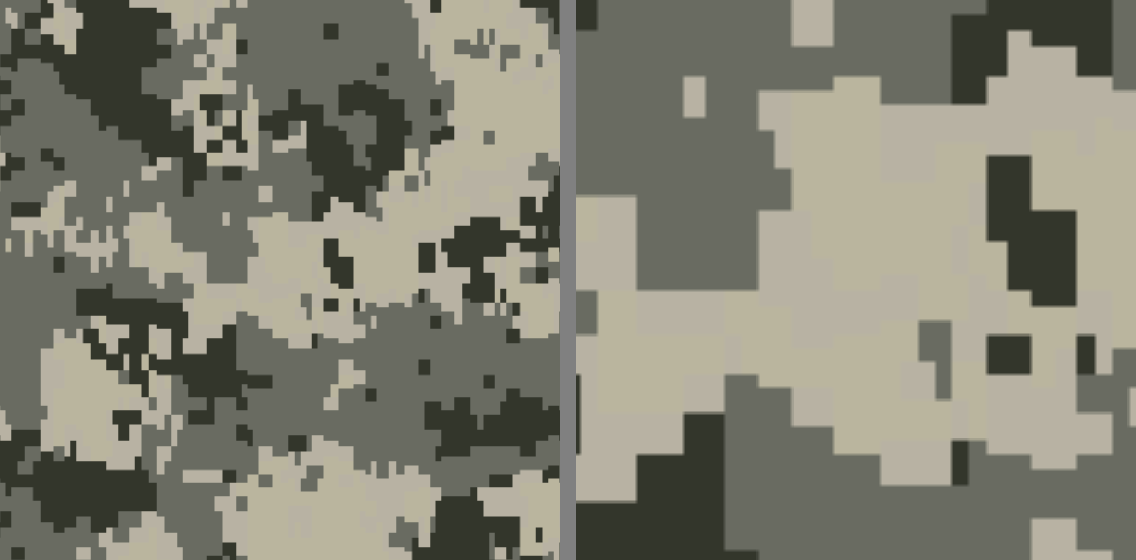
Left: the whole. Right: its middle third, enlarged.
Reproduce this pattern procedurally as a WebGL 2 fragment shader.

```glsl
#version 300 es
precision highp float;

uniform vec2 u_resolution;
out vec4 fragColor;

// Palette
const vec3 GREY = vec3(0.41, 0.42, 0.38);
const vec3 DARK = vec3(0.20, 0.21, 0.17);
const vec3 TAN = vec3(0.73, 0.71, 0.62);
const vec3 PALE_TAN = vec3(0.72, 0.70, 0.64);

// Grid of upright blocks
const vec2 GRID = vec2(86.0, 39.0);
const vec2 WARP_SIZE = vec2(0.0035, 0.003);
const vec2 WARP_RATE = vec2(57.0, 43.0);
const float MERGE_CHANCE = 0.45;

// Patch sizes, thresholds and raggedness
const vec2 TAN_FREQ = vec2(3.6, 3.8);
const vec2 DARK_FREQ = vec2(4.4, 5.2);
const float TAN_LEVEL = 0.08;
const float PALE_BAND = 0.125;
const float DARK_LEVEL = 0.135;
const float SCATTER_MIN = 0.04;
const float SCATTER_MAX = 0.50;
const float FLECK_CHANCE = 0.03;

const int SAMPLES = 4;
const float EDGE_BLUR = 0.0026;
const float TAU = 6.2831853;

float hash(vec2 p) {
    return fract(sin(dot(p, vec2(127.1, 311.7))) * 43758.5453);
}

float gradientDot(vec2 corner, vec2 p) {
    float angle = TAU * hash(corner);
    return dot(vec2(cos(angle), sin(angle)), p - corner);
}

float gradientNoise(vec2 p) {
    vec2 i = floor(p);
    vec2 f = p - i;
    vec2 s = f * f * (3.0 - 2.0 * f);
    float low = mix(gradientDot(i, p), gradientDot(i + vec2(1, 0), p), s.x);
    float high = mix(gradientDot(i + vec2(0, 1), p), gradientDot(i + vec2(1, 1), p), s.x);
    return mix(low, high, s.y);
}

float patchField(vec2 p) {
    return gradientNoise(p)
        + 0.5 * gradientNoise(p * 2.3 + 17.3)
        + 0.3 * gradientNoise(p * 5.1 + 41.7);
}

vec3 camouflage(vec2 p) {
    // Uneven grid: paired columns slide vertically in thirds of a row
    vec2 g = (p + WARP_SIZE * sin(p.yx * 0.0 + p * WARP_RATE)) * GRID;
    float pair = floor(g.x / 2.0);
    float slide = floor(3.0 * hash(vec2(pair, 5.0))) / 3.0;
    float row = floor(g.y + slide);

    // Some neighbours merge into one wide block
    bool merged = hash(vec2(pair, row + 90.0)) < MERGE_CHANCE;
    float column = merged ? pair * 2.0 + 0.5 : floor(g.x);
    vec2 cell = vec2(column, row);
    vec2 center = (cell + vec2(0.5, 0.5 - slide)) / GRID;

    // Scatter is strong along some borders and faint along others
    float roughness = smoothstep(-0.15, 0.35, gradientNoise(center * 6.0 + 63.0));
    float scatter = mix(SCATTER_MIN, SCATTER_MAX, roughness);
    float tanField = patchField(center * TAN_FREQ + 8.4)
        + scatter * (hash(cell + 13.0) - 0.5);
    float darkField = patchField(center * DARK_FREQ + 29.6)
        + 0.5 * scatter * (hash(cell + 71.0) - 0.5);

    // Sparse lone blocks
    bool fleck = hash(vec2(pair, row) + 37.0) < FLECK_CHANCE;

    if (tanField > TAN_LEVEL) {
        if (fleck) return GREY;
        return tanField < TAN_LEVEL + PALE_BAND ? PALE_TAN : TAN;
    }
    return fleck || darkField > DARK_LEVEL ? DARK : GREY;
}

void main() {
    vec2 uv = gl_FragCoord.xy / u_resolution;

    // Box filter softens the block edges
    vec3 color = vec3(0.0);
    for (int y = 0; y < SAMPLES; y++) {
        for (int x = 0; x < SAMPLES; x++) {
            vec2 offset = (vec2(x, y) + 0.5) / float(SAMPLES) - 0.5;
            color += camouflage(uv + offset * EDGE_BLUR);
        }
    }
    fragColor = vec4(color / float(SAMPLES * SAMPLES), 1.0);
}
```
